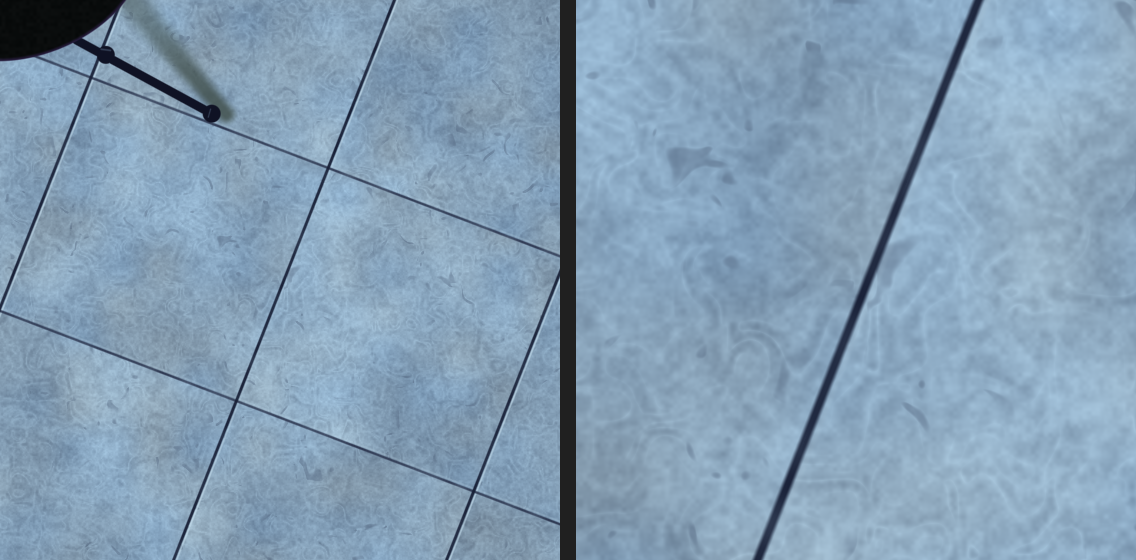
Left: the whole. Right: its middle third, enlarged.
Write a three.js fragment shader that draws this texture.

```glsl
// Blue mottled floor tiles on a tilted square grid with thin dark joints,
// crossed at the upper left by a dark disc, a slim rod and its soft shadow.
// Tiles come from a lattice transform; their stone grain is layered value noise.
varying vec2 vUv;

// Lattice: one joint crossing and the two tile edges leaving it
const vec2 CROSSING = vec2(0.422, 0.284);
const vec2 EDGE_U = vec2(0.4238, -0.1615);
const vec2 EDGE_V = vec2(0.1641, 0.4160);
const float STEEP_HALF = 0.0026;
const float FLAT_HALF = 0.0021;
const float SOFT = 0.0016;

const vec3 TILE_SHADE = vec3(0.41, 0.50, 0.59);
const vec3 TILE_PALE = vec3(0.64, 0.76, 0.85);
const vec3 JOINT_STEEP = vec3(0.09, 0.12, 0.21);
const vec3 JOINT_FLAT = vec3(0.18, 0.22, 0.32);
const vec3 GLINT = vec3(0.76, 0.86, 0.92);
const vec3 FLECK = vec3(0.31, 0.38, 0.48);
const vec3 SHADOW = vec3(0.27, 0.33, 0.32);
const vec3 ROD = vec3(0.06, 0.07, 0.14);
const vec3 DISC = vec3(0.035, 0.045, 0.045);
const vec3 DISC_RIM = vec3(0.15, 0.11, 0.24);

// Lighting and grain strengths
const vec2 LIGHT_CENTRE = vec2(0.36, 0.50);
const float LIGHT_LEVEL = 0.61;
const float LIGHT_FALLOFF = 0.55;
const float CLOUD_GAIN = 0.85;
const float FIBRE_GAIN = 0.30;
const float GRAIN_GAIN = 0.24;

// Rod and shadow layout
const vec2 ROD_START = vec2(0.137, 0.928);
const vec2 ROD_KNOT = vec2(0.189, 0.902);
const vec2 ROD_END = vec2(0.378, 0.797);
const vec2 SHADOW_START = vec2(0.225, 1.010);
const vec2 SHADOW_BEND = vec2(0.325, 0.888);
const vec2 SHADOW_END = vec2(0.404, 0.796);
const vec2 DISC_CENTRE = vec2(0.056, 1.038);
const vec2 DISC_AXES = vec2(0.208, 0.135);
const vec2 DISC_DIR = vec2(0.928, 0.371);

float hash(vec2 p) {
  vec3 q = fract(vec3(p.xyx) * 0.1031);
  q += dot(q, q.yzx + 33.33);
  return fract((q.x + q.y) * q.z);
}

float noise(vec2 p) {
  vec2 i = floor(p), f = fract(p);
  f = f * f * (3.0 - 2.0 * f);
  return mix(mix(hash(i), hash(i + vec2(1.0, 0.0)), f.x),
             mix(hash(i + vec2(0.0, 1.0)), hash(i + 1.0), f.x), f.y);
}

float fbm(vec2 p) {
  float sum = 0.0, gain = 0.5;
  for (int i = 0; i < 5; i++) {
    sum += gain * noise(p);
    p = mat2(1.6, 1.2, -1.2, 1.6) * p + 7.3;
    gain *= 0.5;
  }
  return sum / 0.97;
}

float cross2(vec2 a, vec2 b) { return a.x * b.y - a.y * b.x; }

float segment(vec2 p, vec2 a, vec2 b) {
  vec2 d = b - a;
  return length(p - a - d * clamp(dot(p - a, d) / dot(d, d), 0.0, 1.0));
}

float cover(float d) { return 1.0 - smoothstep(-SOFT, SOFT, d); }

// Stone surface, shifted per tile so that no two tiles agree
vec3 tileColour(vec2 p, vec2 id) {
  vec2 s = p + 40.0 + 3.7 * vec2(hash(id + 11.0), hash(id + 27.0));
  float clouds = fbm(s * 9.0) - 0.5;
  vec2 warp = vec2(noise(s * 38.0), noise(s * 38.0 + 19.0));
  float fibre = abs(noise(s * 65.0 + 4.0 * warp) - 0.5) * 2.0;
  float grain = noise(s * 210.0) + 0.6 * noise(s * 390.0) - 0.8;
  vec2 fromLight = p - LIGHT_CENTRE;
  float tone = LIGHT_LEVEL - LIGHT_FALLOFF * dot(fromLight, fromLight)
    + CLOUD_GAIN * clouds + FIBRE_GAIN * (0.42 - fibre)
    + GRAIN_GAIN * grain + 0.08 * (hash(id + 5.0) - 0.5);
  vec3 c = mix(TILE_SHADE, TILE_PALE, clamp(tone, -0.25, 1.15));
  c += vec3(-0.018, 0.0, 0.022) * (noise(s * 14.0 + 5.0) - 0.5) * 2.0;
  float fleck = smoothstep(0.80, 0.95, noise(s * 85.0 + 3.0 * warp));
  return mix(c, FLECK, 0.40 * fleck * smoothstep(0.4, 0.7, noise(s * 17.0)));
}

void main() {
  vec2 p = vUv;
  vec2 r = p - CROSSING;
  vec2 grid = vec2(cross2(r, EDGE_V), cross2(EDGE_U, r)) / cross2(EDGE_U, EDGE_V);
  vec3 colour = tileColour(p, floor(grid));

  // Joints, with a worn bright lip beside the steep ones
  vec2 off = (grid - floor(grid + 0.5)) * vec2(length(EDGE_U), length(EDGE_V));
  float wear = noise(p * 45.0);
  float outer = smoothstep(0.12, 0.40, length(p - 0.5));
  float lip = cover(abs(off.x - 0.0050) - 0.0014) * (0.15 + 0.65 * outer);
  colour = mix(colour, GLINT, lip * (0.6 + 0.4 * wear));
  colour = mix(colour, GLINT, 0.22 * cover(abs(off.y - 0.0050) - 0.0012));
  colour = mix(colour, JOINT_FLAT, cover(abs(off.y) - FLAT_HALF) * (0.72 + 0.28 * wear));
  colour = mix(colour, JOINT_STEEP, cover(abs(off.x) - STEEP_HALF) * (0.82 + 0.18 * wear));

  // Bent soft shadow, darkening towards its tip
  float bend = min(segment(p, SHADOW_START, SHADOW_BEND), segment(p, SHADOW_BEND, SHADOW_END));
  float along = smoothstep(1.0, 0.80, p.y);
  float shade = 1.0 - smoothstep(0.004, mix(0.042, 0.024, along), bend);
  colour = mix(colour, SHADOW, shade * mix(0.50, 0.88, along));

  // Rod with a knot and a rounded foot
  float rod = segment(p, ROD_START, ROD_END) - 0.0078;
  rod = min(rod, min(length(p - ROD_KNOT) - 0.016, length(p - ROD_END) - 0.016));
  colour = mix(colour, ROD, cover(rod));
  float sheen = cover(segment(p, ROD_KNOT + vec2(-0.008, 0.010), ROD_KNOT + 0.008) - 0.0015);
  sheen += cover(segment(p, ROD_END + vec2(-0.006, -0.006), ROD_END + vec2(-0.002, 0.008)) - 0.001);
  colour = mix(colour, FLECK, 0.55 * sheen);

  // Dark disc with a faint violet rim
  vec2 q = p - DISC_CENTRE;
  q = vec2(dot(q, DISC_DIR), cross2(DISC_DIR, q)) / DISC_AXES;
  float disc = (length(q) - 1.0) * DISC_AXES.y;
  vec3 discColour = mix(DISC, DISC_RIM, smoothstep(-0.007, 0.0, disc));
  discColour += 0.025 * (noise(p * 160.0) - 0.5);
  colour = mix(colour, discColour, cover(disc));

  gl_FragColor = vec4(clamp(colour, 0.0, 1.0), 1.0);
}
```
